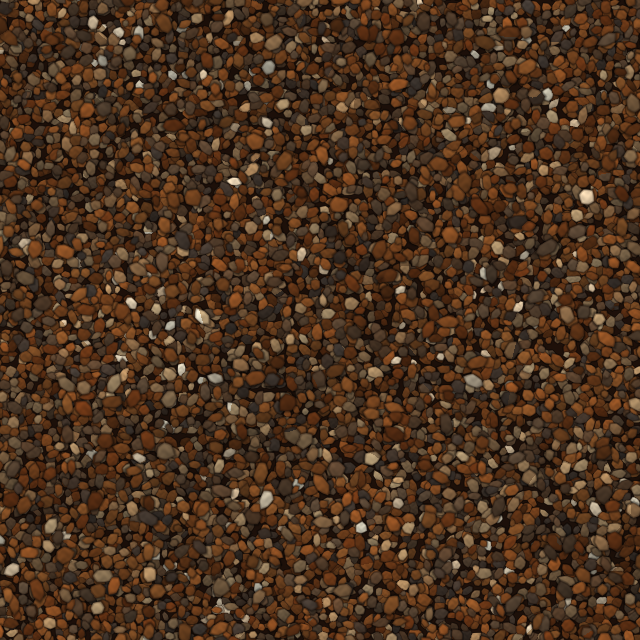
A WebGL 2 fragment shader for this texture:

```glsl
#version 300 es
precision highp float;
// Fine wet gravel: three layers of small rounded, angular stones, from a
// packed bed of fine grit up to sparse larger pebbles. Each layer is cellular
// noise whose cells are stretched polygons, with shaded rims and contact shade.
uniform vec2 u_resolution;
out vec4 fragColor;

const int LAYERS = 3;
const float LAYER_SCALE[LAYERS] = float[](72.0, 53.0, 37.0);   // cells per canvas
const float LAYER_FILL[LAYERS] = float[](1.0, 0.76, 0.28);     // share of cells used
const float LAYER_RADIUS[LAYERS] = float[](0.60, 0.47, 0.41);  // in cells
const float LAYER_LIGHT[LAYERS] = float[](0.88, 0.98, 1.0);

const int TONES = 7;
const vec3 STONE_TONE[TONES] = vec3[](
  vec3(0.46, 0.27, 0.125),  // orange brown
  vec3(0.36, 0.19, 0.08),   // rust
  vec3(0.31, 0.235, 0.17),  // grey brown
  vec3(0.23, 0.19, 0.16),   // slate
  vec3(0.46, 0.36, 0.25),   // tan
  vec3(0.61, 0.50, 0.36),   // cream
  vec3(0.76, 0.70, 0.60));  // pale quartz
const float TONE_LIMIT[TONES] = float[](0.35, 0.52, 0.72, 0.80, 0.93, 0.985, 1.0);

const vec3 CREVICE = vec3(0.11, 0.06, 0.035);
const vec2 LIGHT_DIR = vec2(-0.35, 0.94);
const float EDGE_SOFTNESS = 0.0011;  // in canvas units
const float ANGULARITY = 0.65;       // 0 = oval, 1 = sharp polygon
const float RIM_WIDTH = 0.13;
const float RIM_SHADE = 0.50;
const float CONTACT_SHADE = 0.55;
const int FACETS = 6;
const float TAU = 6.2831853;

vec4 hash4(vec2 p) {
  vec4 q = fract(p.xyxy * vec4(0.1031, 0.1030, 0.0973, 0.1099));
  q += dot(q, q.wzxy + 33.33);
  return fract((q.xxyz + q.yzzw) * q.zywx);
}

// Size-like measure of a rounded polygon with unevenly spaced facets.
float facetedLength(vec2 q, float seed) {
  float reach = 0.0;
  for (int k = 0; k < FACETS; k++) {
    float jitter = fract(seed * 37.0 + float(k) * 0.618 + seed * float(k * k));
    float a = (float(k) + 0.7 * jitter) * TAU / float(FACETS);
    reach = max(reach, dot(q, vec2(cos(a), sin(a))));
  }
  return mix(length(q), reach, ANGULARITY);
}

vec3 stoneTone(float pick) {
  for (int i = 0; i < TONES; i++) {
    if (pick < TONE_LIMIT[i]) return STONE_TONE[i];
  }
  return STONE_TONE[0];
}

// Layered sines, roughly -1 to 1.
float ripples(vec2 p) {
  float a = sin(p.x + 1.7 * sin(p.y * 0.8));
  float b = sin(p.y * 1.3 - 1.4 * sin(p.x * 1.1 + 2.0));
  return 0.5 * (a + b);
}

// Lays one layer of stones over the ground colour.
vec3 layStones(vec3 ground, vec2 uv, int layer) {
  float scale = LAYER_SCALE[layer];
  vec2 p = uv * scale + float(layer) * 19.37;
  vec2 cell = floor(p);
  float nearest = 9.0, second = 9.0;
  vec2 fromCentre = vec2(0.0);
  vec4 look = vec4(0.0);

  for (int y = -1; y <= 1; y++) {
    for (int x = -1; x <= 1; x++) {
      vec2 id = cell + vec2(x, y);
      vec4 place = hash4(id + float(layer) * 71.0);
      if (place.z > LAYER_FILL[layer]) continue;
      vec4 shape = hash4(id + 211.0 + float(layer) * 53.0);
      vec2 rel = p - id - 0.5 - 0.8 * (place.xy - 0.5);
      float a = place.w * TAU, c = cos(a), s = sin(a);
      float stretch = mix(1.0, 1.36, shape.x);
      vec2 q = mat2(c, -s, s, c) * rel * vec2(1.0 / stretch, stretch);
      float radius = LAYER_RADIUS[layer] * mix(0.62, 1.15, shape.y);
      float d = facetedLength(q, shape.z) - radius;
      if (d < nearest) {
        second = nearest;
        nearest = d;
        fromCentre = rel / radius;
        look = vec4(shape.w, hash4(id + 503.0).xyz);
      } else {
        second = min(second, d);
      }
    }
  }

  // Stone colour, with broad drifts of tone and a faint surface mottle.
  float drift = 0.035 * ripples(uv * 13.0 + 4.0);
  vec3 stone = stoneTone(clamp(look.x + drift, 0.0, 0.999));
  stone *= mix(0.78, 1.20, look.y);
  stone *= 1.0 + vec3(0.06, 0.0, -0.06) * (look.z - 0.5) * 2.0;
  stone *= 1.0 + 0.07 * ripples(p * 9.0 + look.w * 40.0);

  // Light from above, dark rims where stones meet.
  float inside = min(-nearest, 0.5 * (second - nearest));
  float rim = smoothstep(-0.02, RIM_WIDTH, inside);
  stone *= LAYER_LIGHT[layer] * (1.0 + 0.13 * dot(fromCentre, LIGHT_DIR));
  stone = mix(mix(CREVICE, stone, RIM_SHADE), stone, rim);

  // Contact shade on the ground, then the stone itself.
  ground *= mix(CONTACT_SHADE, 1.0, smoothstep(0.0, 0.17, nearest));
  float soft = scale * max(EDGE_SOFTNESS, 0.7 / u_resolution.y);
  return mix(ground, stone, smoothstep(soft, -soft, nearest));
}

void main() {
  vec2 uv = gl_FragCoord.xy / u_resolution.y;
  vec3 color = CREVICE;
  for (int i = 0; i < LAYERS; i++) color = layStones(color, uv, i);
  color *= 1.0 + 0.07 * ripples(uv * 8.0 + 1.0);  // uneven light
  fragColor = vec4(color, 1.0);
}
```
